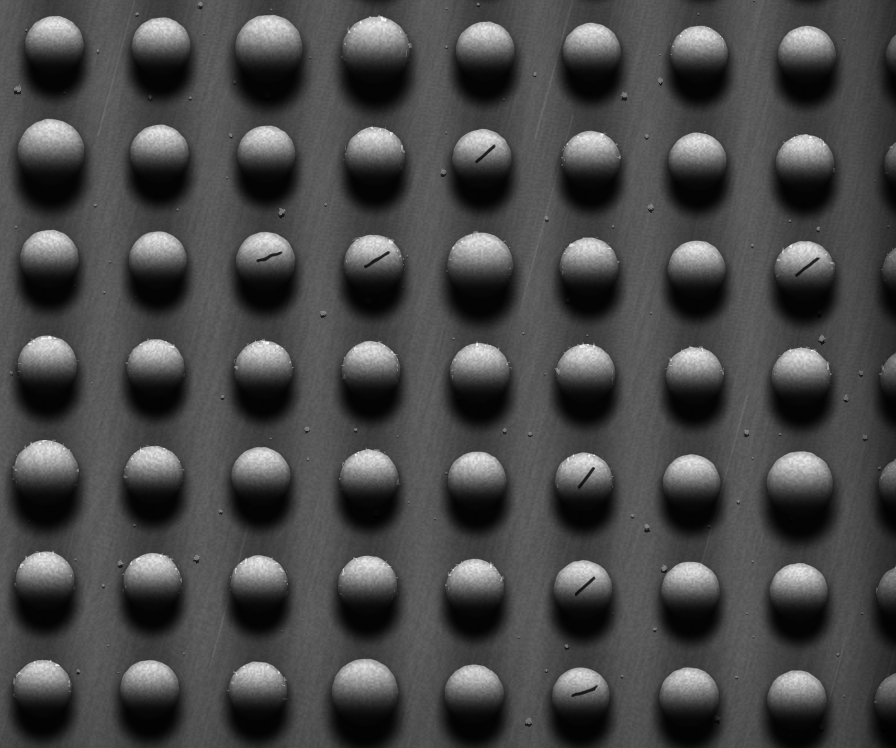
Write a WebGL 2 fragment shader that draws this pattern.

```glsl
#version 300 es
precision highp float;
// A slightly tilted lattice of grey domes lit from above on a brushed plate.
// Each dome casts a soft tongue of shadow downward; hashes vary size, rim
// debris and cracks, and scatter crumbs and fine scratches over the plate.
uniform vec2 u_resolution;
out vec4 outColor;

const vec2 ORIGIN = vec2(0.060, 0.785);        // centre of the top left dome
const vec2 COLUMN_STEP = vec2(0.1202, -0.0018);
const vec2 ROW_STEP = vec2(-0.0021, -0.1197);
const float DOME_RADIUS = 0.0325;
const float PLATE_LIGHT = 0.35;
const float PLATE_DARK = 0.235;

float hash(vec2 p) {
  return fract(sin(dot(p, vec2(127.1, 311.7))) * 43758.5);
}

float noise(vec2 p) {
  vec2 i = floor(p), f = fract(p);
  f = f * f * (3.0 - 2.0 * f);
  return mix(mix(hash(i), hash(i + vec2(1, 0)), f.x),
             mix(hash(i + vec2(0, 1)), hash(i + vec2(1, 1)), f.x), f.y);
}

float segmentDistance(vec2 p, vec2 a, vec2 b) {
  vec2 ab = b - a;
  return length(p - a - ab * clamp(dot(p - a, ab) / dot(ab, ab), 0.0, 1.0));
}

float domeSize(vec2 id) {
  return DOME_RADIUS * (0.98 + 0.05 * hash(id + 3.7) + 0.13 * step(0.93, hash(id + 9.2)));
}

vec2 domeCentre(vec2 id) {
  vec2 jitter = vec2(hash(id + 1.3), hash(id + 5.9)) - 0.5;
  return ORIGIN + id.x * COLUMN_STEP + id.y * ROW_STEP + 0.002 * jitter;
}

// Light left on the plate by one dome, d in dome radii
float shadowLight(vec2 d) {
  float reach = segmentDistance(d, vec2(0.0, -0.35), vec2(0.0, -0.75));
  return mix(0.06, 1.0, smoothstep(0.70, 1.42, reach));
}

// Brightness of the dome surface, with optional crack
float domeShade(vec2 d, vec2 id, float aa) {
  float shade = mix(0.03, 0.86, pow(smoothstep(-0.85, 0.85, d.y), 1.12));
  shade *= 1.0 - 0.22 * d.x * d.x;
  shade *= 1.0 - 0.2 * smoothstep(0.8, 1.0, length(d));
  shade *= 0.9 + 0.2 * noise(d * 17.0 + id * 31.0);
  float tilt = 0.3 + 0.9 * hash(id + 7.1);
  vec2 tip = 0.42 * vec2(cos(tilt), sin(tilt));
  vec2 bent = d + 0.12 * (noise(d * 5.0 + id) - 0.5) - vec2(0.1, 0.15);
  float crack = 1.0 - smoothstep(0.02, 0.05 + aa, segmentDistance(bent, -tip, tip));
  return shade * (1.0 - 0.8 * crack * step(0.93, hash(id + 14.6)));
}

// Plate tone: lanes under the columns are darker, with brushed grain
float plateShade(vec2 p, float lanePhase) {
  float lane = 0.5 + 0.5 * cos(6.2832 * lanePhase);
  float brushed = noise(vec2(p.x - 0.28 * p.y, p.y) * vec2(330.0, 22.0));
  float grain = noise(p * 480.0);
  return mix(PLATE_LIGHT, PLATE_DARK, lane) * (0.88 + 0.10 * brushed + 0.14 * grain);
}

float scratches(vec2 p, float aa) {
  float sum = 0.0;
  for (int i = 0; i < 7; i++) {
    float k = float(i);
    vec2 a = vec2(hash(vec2(k, 2.0)), 0.8 * hash(vec2(k, 5.0)));
    vec2 b = a + (0.08 + 0.16 * hash(vec2(k, 8.0))) * vec2(0.27, 1.0);
    sum += 1.0 - smoothstep(0.0004, 0.0006 + aa, segmentDistance(p, a, b));
  }
  return sum;
}

// Scattered crumbs: x is the lit grain, y its small shadow
vec2 crumbs(vec2 p, float aa) {
  vec2 cell = floor(p * 21.0);
  vec2 spot = 0.15 + 0.7 * vec2(hash(cell + 2.1), hash(cell + 6.4));
  vec2 d = (fract(p * 21.0) - spot) / 21.0;
  float size = mix(0.0008, 0.0036, pow(hash(cell + 8.8), 3.0));
  float rough = size * (0.6 + 0.8 * noise(d * 600.0 + cell * 9.0));
  vec2 reach = vec2(length(d), length(d + vec2(0.0, size)));
  return step(0.6, hash(cell)) * (1.0 - smoothstep(rough - aa, rough + aa, reach));
}

void main() {
  vec2 p = gl_FragCoord.xy / u_resolution.x;
  float aa = 0.8 / u_resolution.x;
  vec2 lattice = inverse(mat2(COLUMN_STEP, ROW_STEP)) * (p - ORIGIN);
  vec2 id = floor(lattice + 0.5);

  // Plate with its wear
  vec2 crumb = crumbs(p, aa);
  float tone = plateShade(p, lattice.x) + 0.04 * scratches(p, aa);
  tone = mix(tone * (1.0 - 0.7 * crumb.y), 0.55, 0.8 * crumb.x);

  // Shadows from this dome and the one above
  for (int i = 0; i < 2; i++) {
    vec2 caster = id - vec2(0.0, float(i));
    tone *= shadowLight((p - domeCentre(caster)) / domeSize(caster));
  }

  // Dome with slightly uneven rim and clinging debris
  float size = domeSize(id);
  vec2 d = (p - domeCentre(id)) / size;
  float edge = aa / size, r = length(d) + 0.03 * (noise(d * 6.0 + id * 17.0) - 0.5);
  tone = mix(tone, domeShade(d, id, edge), 1.0 - smoothstep(1.0 - edge, 1.0 + edge, r));
  float rim = smoothstep(0.84, 0.94, r) * (1.0 - smoothstep(1.02, 1.1, r));
  float debris = smoothstep(0.76, 0.86, noise(d * 11.0 + id * 23.0)) * step(0.5, hash(id + 4.4));
  tone += 0.22 * rim * debris * smoothstep(-0.6, 0.2, d.y);

  // Falloff toward the right and lower borders
  tone *= 1.0 - 0.4 * smoothstep(0.90, 1.02, p.x);
  tone *= 0.88 + 0.12 * smoothstep(0.0, 0.15, p.y);
  outColor = vec4(vec3(clamp(tone, 0.0, 1.0)), 1.0);
}
```
